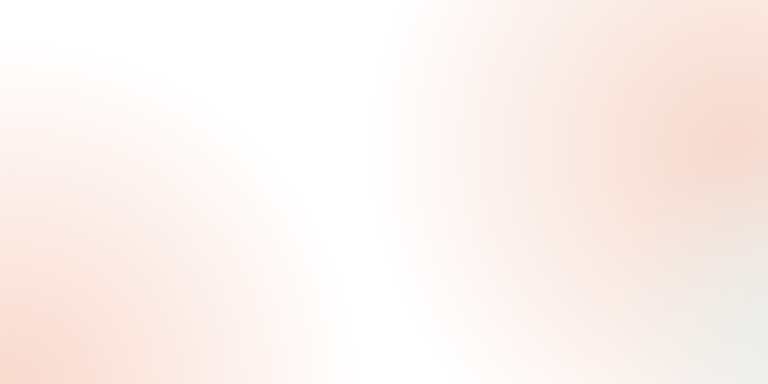
Write a Shadertoy shader that draws this background.

```glsl
// Positions and radii are in canvas heights, origin at the lower left
const vec3 PAPER = vec3(1.0, 0.999, 0.999);
const vec3 PEACH = vec3(0.967, 0.847, 0.800);
const vec3 CORAL = vec3(0.979, 0.850, 0.803);
const vec3 SAGE = vec3(0.895, 0.935, 0.925);

const vec2 PEACH_CENTER = vec2(1.914, 0.615);
const float PEACH_RADIUS = 0.96;
const vec2 CORAL_CENTER = vec2(0.03, -0.01);
const float CORAL_RADIUS = 0.91;
const vec2 SAGE_CENTER = vec2(2.08, 0.14);
const float SAGE_RADIUS = 0.50;
const float SAGE_STRENGTH = 0.80;
const float CORE_SOFTNESS = 0.06;

// Linear falloff with a rounded core, reaching zero at the radius
float glow(vec2 p, vec2 center, float radius) {
    float d = length(vec2(distance(p, center) / radius, CORE_SOFTNESS));
    return clamp(1.0 - d, 0.0, 1.0);
}

void mainImage(out vec4 fragColor, in vec2 fragCoord) {
    vec2 p = fragCoord / iResolution.y;

    // Two warm washes over the paper
    vec3 color = PAPER;
    color = mix(color, CORAL, glow(p, CORAL_CENTER, CORAL_RADIUS));
    color = mix(color, PEACH, glow(p, PEACH_CENTER, PEACH_RADIUS));

    // Cool tint in the lower right corner
    float sage = glow(p, SAGE_CENTER, SAGE_RADIUS);
    color = mix(color, SAGE, SAGE_STRENGTH * sage);

    fragColor = vec4(color, 1.0);
}
```
